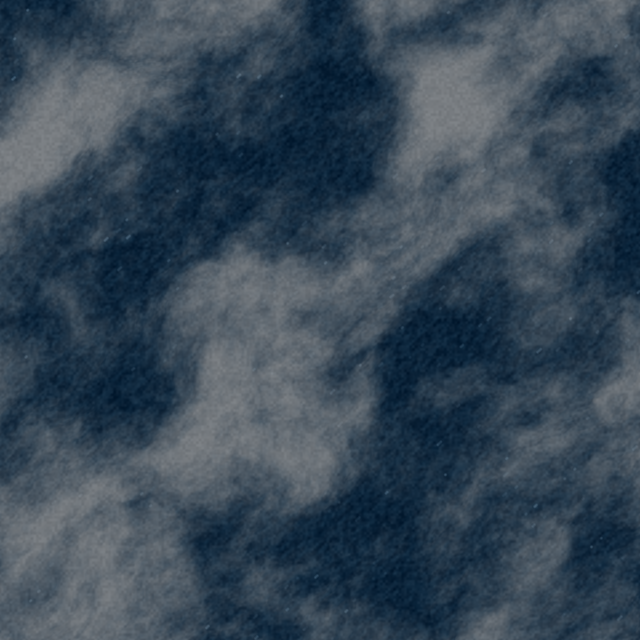
Reproduce this texture procedurally as a Shadertoy shader.

```glsl
#define SEA vec3(0.027, 0.125, 0.212)
#define CLOUD vec3(0.51, 0.52, 0.53)
#define WIND_ANGLE 0.76
#define PUFF_SCALE vec2(5.2, 7.6)
#define PUFF_CONTRAST 5.8
#define HAZE 0.025
#define OPACITY 0.89
#define FOAM_CELLS 46.0
#define FOAM_CHANCE 0.20
#define FOAM_LIGHT 0.20
#define RIPPLE 0.075
#define GRAIN 0.055

float hash(vec2 p) {
    vec3 q = fract(p.xyx * vec3(0.1031, 0.1030, 0.0973));
    q += dot(q, q.yzx + 33.33);
    return fract((q.x + q.y) * q.z);
}

float noise(vec2 p) {
    vec2 i = floor(p), f = fract(p);
    f = f * f * (3.0 - 2.0 * f);
    float low = mix(hash(i), hash(i + vec2(1, 0)), f.x);
    float high = mix(hash(i + vec2(0, 1)), hash(i + vec2(1, 1)), f.x);
    return mix(low, high, f.y);
}

// Layered noise, centred on zero; gain sets its roughness
float fbm(vec2 p, float gain) {
    float sum = 0.0, weight = 0.5;
    for (int i = 0; i < 6; i++) {
        sum += weight * (noise(p) - 0.5);
        p = mat2(1.6, 1.2, -1.2, 1.6) * p + 17.3;
        weight *= gain;
    }
    return sum;
}

// Broad diagonal cloud banks with clear water between them
float banks(vec2 uv) {
    float across = max(uv.y - uv.x, -0.375);
    float along = uv.x + uv.y - 0.83;
    return 0.68 * (cos(8.4 * across) + 0.145) + 0.42 * cos(9.5 * along);
}

float cloudCover(vec2 uv, vec2 wind) {
    vec2 warp = vec2(fbm(uv * 5.0 + 40.0, 0.5), fbm(uv * 5.0 + 71.0, 0.5));
    vec2 puffPos = (wind + 0.10 * warp) * PUFF_SCALE + 60.0;
    float density = banks(uv + 0.35 * warp) + PUFF_CONTRAST * fbm(puffPos, 0.63);
    return HAZE + OPACITY * smoothstep(-1.8, 2.6, density);
}

// Short whitecap flecks along the wind, mostly faint, gathered in patches
float whitecaps(vec2 wind) {
    vec2 p = wind * FOAM_CELLS + 90.0;
    vec2 cell = floor(p);
    vec2 center = 0.35 + 0.3 * vec2(hash(cell + 5.1), hash(cell + 9.7));
    vec2 d = fract(p) - center;
    float halfLength = mix(0.0, 0.16, hash(cell + 23.4));
    d.x -= clamp(d.x, -halfLength, halfLength);
    float patchiness = smoothstep(0.25, 0.75, noise(cell * 0.17 + 12.0));
    float present = step(hash(cell), FOAM_CHANCE * patchiness);
    float bright = hash(cell + 31.9);
    float strength = mix(0.25, 1.0, bright * bright);
    return present * strength * (1.0 - smoothstep(0.0, 0.17, length(d)));
}

void mainImage(out vec4 fragColor, in vec2 fragCoord) {
    vec2 uv = fragCoord / iResolution.xy;
    float c = cos(WIND_ANGLE), s = sin(WIND_ANGLE);
    vec2 wind = vec2(c * uv.x + s * uv.y, c * uv.y - s * uv.x);

    // Water with fine ripples and foam
    float ripple = noise(wind * vec2(100.0, 180.0) + 300.0) - 0.5;
    vec3 water = SEA + RIPPLE * ripple * vec3(0.7, 1.0, 1.1);
    water += FOAM_LIGHT * whitecaps(wind) * vec3(0.9, 1.0, 1.05);

    // Cloud veil and soft grain over everything
    vec3 color = mix(water, CLOUD, cloudCover(uv, wind));
    color += GRAIN * (noise(uv * 240.0 + 500.0) - 0.5);
    fragColor = vec4(clamp(color, 0.0, 1.0), 1.0);
}
```
